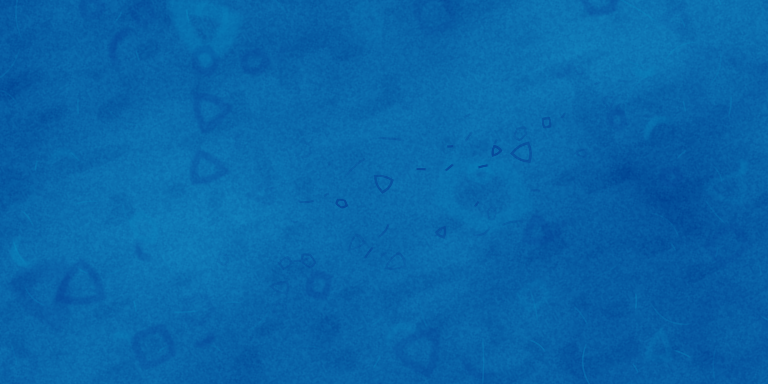
Write a WebGL 1 fragment shader that draws this texture.

```glsl
precision highp float;
// A worn, grainy blue surface: a pale diagonal band over cloudy darker blue,
// strewn with faint soft polygons, arcs, fine scratches and small dark flecks.
// Clouds are value noise; every mark is one jittered shape per grid cell.
uniform vec2 u_resolution;

const vec3 DEEP_BLUE = vec3(0.018, 0.335, 0.62);
const vec3 PALE_BLUE = vec3(0.047, 0.44, 0.69);
const vec3 CYAN = vec3(0.03, 0.54, 0.75);
const vec3 INDIGO = vec3(0.01, 0.2, 0.56);
const vec2 BAND_CENTRE = vec2(1.0, 0.62);
const float BAND_ANGLE = 0.41;
const float BASE_TONE = 0.4;
const float BAND_GAIN = 0.63;
const float CLOUD_GAIN = 0.85;
const float GRAIN_GAIN = 0.52;
const float TAU = 6.28318;

vec2 hash2(vec2 p) {
  vec3 q = fract(p.xyx * vec3(0.1031, 0.1030, 0.0973));
  q += dot(q, q.yzx + 33.33);
  return fract((q.xx + q.yz) * q.zy);
}

float noise(vec2 p) {
  vec2 i = floor(p), f = fract(p);
  f = f * f * (3.0 - 2.0 * f);
  return mix(mix(hash2(i).x, hash2(i + vec2(1.0, 0.0)).x, f.x),
             mix(hash2(i + vec2(0.0, 1.0)).x, hash2(i + 1.0).x, f.x), f.y);
}

vec2 turn(vec2 p, float a) {
  return vec2(cos(a) * p.x + sin(a) * p.y, cos(a) * p.y - sin(a) * p.x);
}

float fbm(vec2 p) {
  float sum = 0.0, gain = 0.5;
  for (int i = 0; i < 5; i++) {
    sum += gain * noise(p);
    p = turn(p, 0.6) * 2.03 + 7.1;
    gain *= 0.5;
  }
  return sum;
}

float blob(vec2 p, vec2 centre, vec2 size) {
  vec2 q = (p - centre) / size;
  return exp(-dot(q, q));
}

// Hollow rounded polygons; "open" cuts them into arcs. Returns light, dark.
vec2 rings(vec2 p, float cell, float density, float width, float soft, float open, float seed) {
  vec2 cover = vec2(0.0);
  vec2 home = floor(p / cell);
  for (int j = -1; j <= 1; j++) for (int i = -1; i <= 1; i++) {
    vec2 id = home + vec2(float(i), float(j));
    vec2 a = hash2(id + seed), b = hash2(id + seed + 41.0), c = hash2(id + seed + 83.0);
    vec2 q = turn(p - (id + 0.25 + 0.5 * a) * cell, b.x * TAU);
    q *= vec2(1.0, 1.0 + 0.5 * c.x);
    float angle = atan(q.y, q.x);
    float sector = TAU / floor(3.0 + 2.9 * c.y);
    float flat_side = cos(floor(0.5 + angle / sector) * sector - angle) * length(q);
    float d = mix(flat_side, length(q), 0.35 + 0.65 * open);
    float radius = cell * mix(0.13, 0.3, b.y);
    float line = 1.0 - smoothstep(width, width + soft, abs(d - radius));
    line *= mix(1.0, smoothstep(0.3, 1.0, cos(angle)), open);
    float strength = step(fract(a.x * 17.3 + b.y), density) * (0.35 + 0.65 * a.y);
    vec2 kind = c.x > 0.5 ? vec2(1.0, 0.0) : vec2(0.0, 1.0);
    cover = max(cover, kind * line * strength);
  }
  return cover;
}

// Thin, slightly bent strokes, spread around a main direction.
float strokes(vec2 p, float cell, float density, float width, float spread, float seed) {
  float cover = 0.0, soft = max(0.0015, 1.0 / u_resolution.y);
  vec2 home = floor(p / cell);
  for (int j = -1; j <= 1; j++) for (int i = -1; i <= 1; i++) {
    vec2 id = home + vec2(float(i), float(j));
    vec2 a = hash2(id + seed), b = hash2(id + seed + 57.0);
    vec2 q = turn(p - (id + 0.2 + 0.6 * a) * cell, BAND_ANGLE + (b.x - 0.5) * spread);
    q.y += (a.y - 0.5) * 2.0 * q.x * q.x / cell;
    float reach = cell * mix(0.12, 0.6, b.y * b.y);
    float line = 1.0 - smoothstep(width, width + soft, abs(q.y));
    line *= 1.0 - smoothstep(0.6 * reach, reach, abs(q.x));
    cover = max(cover, line * step(fract(b.x * 23.7 + a.y), density) * (0.4 + 0.6 * a.x));
  }
  return cover;
}

void main() {
  vec2 p = gl_FragCoord.xy / u_resolution.y;
  vec2 along = turn(p - BAND_CENTRE, BAND_ANGLE);
  float fine = max(0.002, 1.0 / u_resolution.y);

  // Broad light, dark patches, clouds and streaks
  float tone = BASE_TONE + BAND_GAIN * exp(-along.y * along.y / 0.11);
  tone += 0.3 * blob(p, vec2(0.45, 0.4), vec2(0.33, 0.14));
  tone += 0.2 * blob(p, vec2(1.55, 0.9), vec2(0.2, 0.12));
  tone -= 0.4 * blob(p, vec2(1.8, 0.6), vec2(0.24, 0.17));
  tone -= 0.4 * blob(turn(p - vec2(1.7, 0.5), -0.7), vec2(0.0), vec2(0.2, 0.035));
  tone -= 0.35 * blob(p, vec2(0.0, 0.38), vec2(0.17, 0.4));
  tone -= 0.25 * blob(p, vec2(1.15, 0.95), vec2(0.12, 0.1));
  tone += CLOUD_GAIN * (fbm(p * 3.5 + 3.0) - 0.48);
  tone += 0.5 * (fbm(along * vec2(5.0, 17.0) + 20.0) - 0.48);
  tone -= 0.25 * smoothstep(0.66, 0.85, noise(along * vec2(13.0, 19.0) + 5.0));

  // Film grain
  float grain = noise(turn(p, 0.5) * 230.0) + 0.5 * noise(turn(p, 1.1) * 140.0) - 0.75;
  tone += GRAIN_GAIN * grain;
  vec3 color = mix(DEEP_BLUE, PALE_BLUE, tone);

  // Marks: soft shapes all over, scratches outside, flecks near the middle
  float outer = smoothstep(0.35, 0.95, length((p - vec2(1.0, 0.6)) * vec2(0.9, 1.5)));
  float middle = blob(along, vec2(0.06, -0.14), vec2(0.45, 0.16));
  vec2 large = rings(p, 0.34, 0.5, 0.012, 0.025, 0.0, 11.0);
  vec2 small = rings(p, 0.15, 0.3, 0.004, 0.012, 0.0, 131.0);
  vec2 arcs = rings(p, 0.23, 0.6, 0.003, 0.014, 1.0, 211.0) * (0.25 + 0.75 * outer);
  vec2 flecks = rings(p, 0.07, 0.22, 0.002, fine, 0.0, 307.0) * middle;
  float scratches = strokes(p, 0.13, 0.75, 0.0008, 4.5, 401.0) * outer;
  float dashes = strokes(p, 0.075, 0.5, 0.0016, 1.3, 503.0) * middle;
  float light = 0.35 * large.x + 0.25 * small.x + 0.6 * arcs.x + 0.45 * scratches;
  float dark = 0.18 * large.y + 0.25 * small.y + 0.4 * arcs.y;
  dark += 0.75 * max(max(flecks.x, flecks.y), dashes);
  color = mix(color, CYAN, clamp(light, 0.0, 0.8));
  color = mix(color, INDIGO, clamp(dark, 0.0, 0.8));
  gl_FragColor = vec4(clamp(color, 0.0, 1.0), 1.0);
}
```
